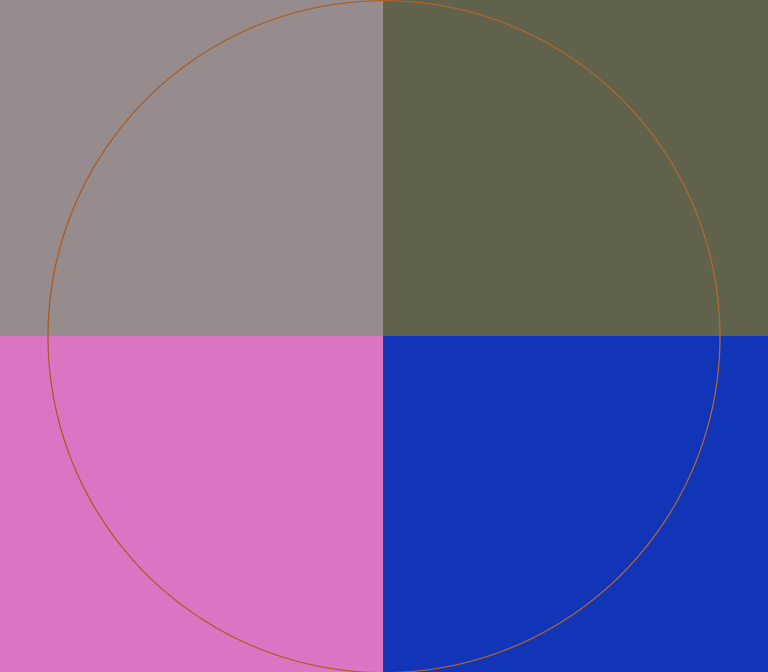
A WebGL 1 fragment shader for this background:

```glsl
precision highp float;

uniform vec2 u_resolution;

const vec3 GREY = vec3(0.588, 0.545, 0.553);
const vec3 OLIVE = vec3(0.376, 0.384, 0.298);
const vec3 PINK = vec3(0.851, 0.459, 0.765);
const vec3 BLUE = vec3(0.071, 0.208, 0.722);
const vec3 RUST = vec3(0.66, 0.34, 0.12);
const vec3 COPPER = vec3(0.70, 0.42, 0.20);

// Smooth step one pixel wide, centred on a signed distance of zero
float coverage(float signedDistance, float pixel) {
  return clamp(0.5 + signedDistance / pixel, 0.0, 1.0);
}

// Four flat colours meeting at a corner
vec3 quadrants(vec2 p, vec2 corner, float pixel) {
  float right = coverage(p.x - corner.x, pixel);
  float top = coverage(p.y - corner.y, pixel);
  return mix(mix(PINK, BLUE, right), mix(GREY, OLIVE, right), top);
}

// Coverage of a thin circular outline
float ring(vec2 p, vec2 center, float radius, float halfWidth, float pixel) {
  float offset = abs(length(p - center) - radius);
  return coverage(halfWidth - offset, pixel);
}

void main() {
  // Canvas height is one unit
  float pixel = 1.0 / u_resolution.y;
  vec2 p = gl_FragCoord.xy * pixel;
  float aspect = u_resolution.x * pixel;

  vec3 color = quadrants(p, vec2(0.4988 * aspect, 0.5), pixel);

  // Fine outline, warming from left to right
  vec3 lineColor = mix(RUST, COPPER, p.x / aspect);
  float outline = ring(p, vec2(0.5 * aspect, 0.499), 0.5, 0.0009, pixel);
  color = mix(color, lineColor, outline);

  gl_FragColor = vec4(color, 1.0);
}
```
